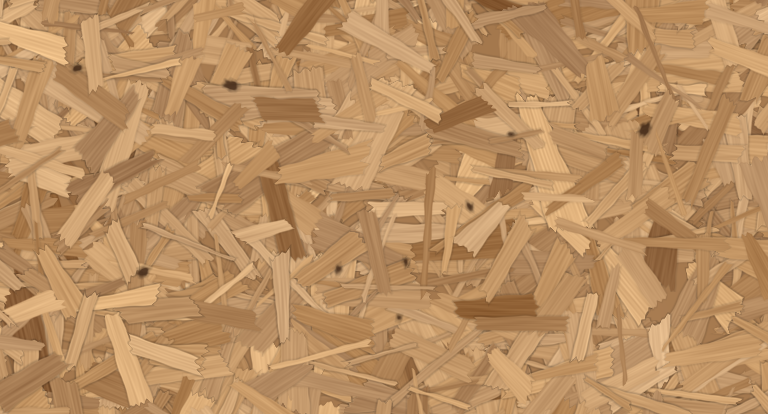
This texture is drawn by a WebGL 2 fragment shader. Its source:

```glsl
#version 300 es
precision highp float;
// Oriented strand board: flat wood strands pressed in random directions.
// Layers of jittered cells each lay one ragged strand over those below;
// stretched gradient noise gives the grain, sparse spots give the knots.

#define LAYERS 11
#define CELL_MIN 0.105
#define CELL_MAX 0.175
#define STRAND_COVER 0.78
#define STRAND_CONTRAST 0.15
#define GRAIN_CONTRAST 0.085
#define SHADOW 0.20
#define SHADOW_WIDTH 0.007
#define DARK_SHARE 0.06
#define KNOT_SHARE 0.17
#define WOOD_MEAN vec3(0.768, 0.595, 0.412)
#define WOOD_RAMP vec3(1.0, 1.0, 0.87)

uniform vec2 u_resolution;
out vec4 fragColor;

// Four random values in 0..1 for an integer cell and layer
vec4 hash4(ivec2 cell, int layer) {
    uvec4 v = uvec4(uvec2(cell), uint(layer), uint(layer * 7 + 3));
    v = v * 1664525u + 1013904223u;
    v += v.yzxy * v.wxyz;
    v ^= v >> 16u;
    v += v.yzxy * v.wxyz;
    v ^= v >> 15u;
    return vec4(v >> 8u) / 16777216.0;
}

float cornerGradient(ivec2 cell, vec2 offset) {
    return dot(hash4(cell, 91).xy * 2.0 - 1.0, offset);
}

// Gradient noise, roughly -0.7..0.7
float gradientNoise(vec2 p) {
    ivec2 i = ivec2(floor(p));
    vec2 f = fract(p);
    vec2 s = f * f * f * (f * (f * 6.0 - 15.0) + 10.0);
    float low = mix(cornerGradient(i, f),
                    cornerGradient(i + ivec2(1, 0), f - vec2(1, 0)), s.x);
    float high = mix(cornerGradient(i + ivec2(0, 1), f - vec2(0, 1)),
                     cornerGradient(i + ivec2(1, 1), f - vec2(1, 1)), s.x);
    return mix(low, high, s.y);
}

mat2 rotation(float angle) {
    float c = cos(angle), s = sin(angle);
    return mat2(c, -s, s, c);
}

// Fibres and wavy growth lines running along x
float woodGrain(vec2 q, vec4 rnd) {
    vec2 shift = rnd.xy * 60.0;
    float fibre = gradientNoise(q * vec2(9.0, 210.0) + shift);
    float streak = gradientNoise(q * vec2(4.0, 75.0) + shift.yx);
    float bend = gradientNoise(q * vec2(5.0, 14.0) + shift);
    float rings = sin(q.y * mix(420.0, 800.0, rnd.z) + bend * 9.0);
    return fibre * 0.7 + streak * 0.8 + rings * 0.23 * rnd.w;
}

// Signed distance to a tapered strand with slanted, splintered ends
float strandDistance(vec2 q, vec2 halfSize, vec4 rnd) {
    float splinter = gradientNoise(vec2(q.y * 95.0, rnd.x * 50.0 + sign(q.x) * 3.0));
    float wave = gradientNoise(vec2(q.x * 22.0, rnd.y * 50.0 + sign(q.y) * 3.0));
    float taper = 1.0 + (rnd.z - 0.5) * 0.9 * q.x / halfSize.x;
    float endGap = abs(q.x + (rnd.w - 0.5) * 1.2 * q.y) - halfSize.x + splinter * 0.022;
    float sideGap = abs(q.y) - halfSize.y * taper + wave * 0.006;
    return max(endGap, sideGap);
}

// Lay the strands of one layer over the colour so far
vec3 layStrands(vec3 colour, vec2 p, int layer, float pixel) {
    vec4 layerRnd = hash4(ivec2(17, 5), layer);
    float top = float(layer) / float(LAYERS - 1);
    float cellSize = mix(CELL_MIN, CELL_MAX, layerRnd.x);
    vec2 g = rotation(layerRnd.y * 6.28) * p / cellSize + layerRnd.zw * 40.0;
    ivec2 home = ivec2(floor(g));
    for (int y = -1; y <= 1; y++)
    for (int x = -1; x <= 1; x++) {
        ivec2 cell = home + ivec2(x, y);
        vec4 place = hash4(cell, layer + 100);
        vec4 form = hash4(cell, layer + 200);
        vec4 look = hash4(cell, layer + 300);
        if (place.w > STRAND_COVER - 0.2 * top) continue;

        vec2 centre = vec2(cell) + 0.5 + (place.xy - 0.5) * 0.6;
        float lean = place.z * 2.0 - 1.0;
        float angle = 1.57 * lean * pow(abs(lean), 0.35);
        vec2 q = rotation(angle - layerRnd.y * 6.28) * (g - centre) * cellSize;
        float widest = mix(0.36, 0.24, top);
        vec2 halfSize = cellSize * vec2(mix(0.45, 0.98, form.x),
                                        mix(0.04, widest, form.y * sqrt(form.y)));
        if (any(greaterThan(abs(q), halfSize * vec2(1.0, 1.45) + 0.025))) continue;

        float d = strandDistance(q, halfSize, form);
        if (d > SHADOW_WIDTH) continue;
        colour *= 1.0 - SHADOW * look.w * smoothstep(SHADOW_WIDTH, 0.0, d);
        float tone = (look.x + look.y - 1.0) * STRAND_CONTRAST;
        tone -= look.z < DARK_SHARE ? 0.12 : 0.0;
        tone += woodGrain(q, look) * GRAIN_CONTRAST;
        tone += (look.w - 0.45) * 0.07 * smoothstep(-0.005, 0.0, d);
        vec3 wood = WOOD_MEAN + WOOD_RAMP * tone;
        wood += vec3(0.012, 0.0, -0.018) * (form.z * 2.0 - 1.0);
        colour = mix(colour, wood, smoothstep(pixel, -pixel, d));
    }
    return colour;
}

// Sparse dark knots and bark specks
vec3 addKnots(vec3 colour, vec2 p, float pixel) {
    vec2 g = p / 0.15;
    ivec2 cell = ivec2(floor(g));
    vec4 rnd = hash4(cell, 500);
    if (rnd.w > KNOT_SHARE) return colour;
    vec2 q = (fract(g) - mix(vec2(0.2), vec2(0.8), rnd.xy)) * 0.15;
    q = rotation(rnd.x * 3.14) * q * vec2(0.7, 1.0);
    float radius = mix(0.004, 0.012, rnd.z * rnd.z);
    float d = length(q) - radius + gradientNoise(q * 110.0 + rnd.xy * 30.0) * 0.006;
    vec3 bark = vec3(0.27, 0.17, 0.10);
    colour *= 1.0 - 0.2 * smoothstep(0.008, 0.0, d);
    return mix(colour, bark, 0.85 * smoothstep(pixel, -pixel - 0.002, d));
}

void main() {
    vec2 p = gl_FragCoord.xy / u_resolution.y;
    float pixel = 1.0 / u_resolution.y;
    vec3 colour = WOOD_MEAN - 0.12 * WOOD_RAMP;
    for (int layer = 0; layer < LAYERS; layer++)
        colour = layStrands(colour, p, layer, pixel);
    colour = addKnots(colour, p, pixel);
    colour += 0.025 * gradientNoise(p * 3.0 + 7.0);
    fragColor = vec4(clamp(colour, 0.0, 1.0), 1.0);
}
```
